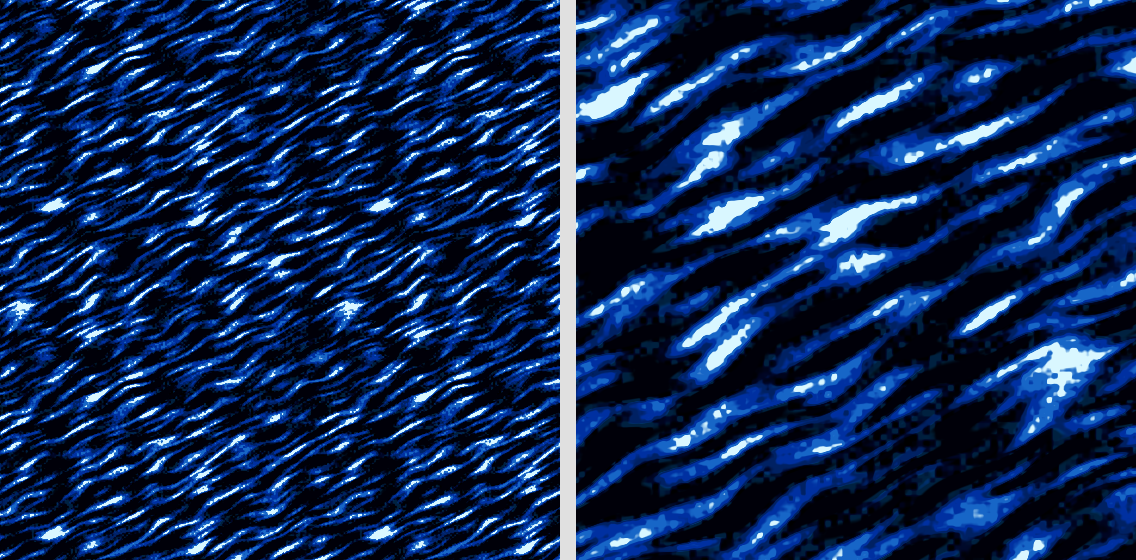
Left: the whole. Right: its middle third, enlarged.
A Shadertoy shader for this texture:

```glsl
// Dark rippled water: slanted wavy blue streaks with white glints, in a repeating tile.

const float REPEATS = 1.707;                // tiles across and down
const vec2  STREAK_CELLS = vec2(9.0, 38.0); // along and across, per tile
const float STREAK_LEAN = 19.0;             // cells climbed per tile: slope one half
const vec2  DETAIL_CELLS = vec2(16.0, 66.0);
const float DETAIL_LEAN = 32.0;
const float DETAIL_AMOUNT = 0.45;
const vec2  WARP_CELLS = vec2(9.0, 10.0);
const float WARP_AMOUNT = 0.024;
const vec2  PATCH_CELLS = vec2(6.0, 8.0);
const vec2  PATCH_RANGE = vec2(0.85, 1.25); // streak strength, calm to rough
const vec2  GRAIN_CELLS = vec2(160.0);
const float GRAIN_AMOUNT = 0.24;

const vec3 BLACK = vec3(0.00, 0.00, 0.035);
const vec3 NAVY  = vec3(0.00, 0.02, 0.15);
const vec3 DEEP  = vec3(0.00, 0.13, 0.39);
const vec3 BLUE  = vec3(0.00, 0.19, 0.63);
const vec3 LIGHT = vec3(0.09, 0.40, 0.78);
const vec3 GLINT = vec3(0.85, 0.97, 1.00);
const vec3 SPECK = vec3(0.00, 0.11, 0.10);

// Integer hash of a cell, from 0 to 1
float hash(vec2 cell, float seed) {
    uint h = uint(cell.x) * 1973u + uint(cell.y) * 9277u + uint(seed) * 26699u + 17u;
    h = (h ^ (h >> 16)) * 73244475u;
    h = (h ^ (h >> 16)) * 73244475u;
    h ^= h >> 16;
    return float(h & 65535u) / 65535.0;
}

// Wraps a cell of the leaning lattice back into one tile
vec2 wrapCell(vec2 cell, vec2 cells, float lean) {
    float turns = floor((cell.x + 0.5) / cells.x);
    cell += turns * vec2(-cells.x, lean);
    cell.y -= cells.y * floor((cell.y + 0.5) / cells.y);
    return cell;
}

// Slope of a random direction at one lattice corner
float corner(vec2 cell, vec2 offset, vec2 cells, float lean, float seed) {
    float angle = 6.28318 * hash(wrapCell(cell, cells, lean), seed);
    return dot(vec2(cos(angle), sin(angle)), offset);
}

// Tileable gradient noise, about -0.7 to 0.7, drawn out along a slope
float gradientNoise(vec2 p, vec2 cells, float lean, float seed) {
    vec2 q = p * cells - vec2(0.0, lean * p.x);
    vec2 i = floor(q), f = q - i;
    vec2 w = f * f * f * (f * (f * 6.0 - 15.0) + 10.0);
    vec2 e = vec2(1.0, 0.0);
    float low = mix(corner(i, f, cells, lean, seed),
                    corner(i + e.xy, f - e.xy, cells, lean, seed), w.x);
    float high = mix(corner(i + e.yx, f - e.yx, cells, lean, seed),
                     corner(i + e.xx, f - e.xx, cells, lean, seed), w.x);
    return mix(low, high, w.y);
}

// Tileable value noise, 0 to 1
float valueNoise(vec2 p, vec2 cells, float seed) {
    vec2 q = p * cells;
    vec2 i = floor(q), f = smoothstep(0.15, 0.85, q - i);
    vec2 e = vec2(1.0, 0.0);
    float low = mix(hash(wrapCell(i, cells, 0.0), seed),
                    hash(wrapCell(i + e.xy, cells, 0.0), seed), f.x);
    float high = mix(hash(wrapCell(i + e.yx, cells, 0.0), seed),
                     hash(wrapCell(i + e.xx, cells, 0.0), seed), f.x);
    return mix(low, high, f.y);
}

void mainImage(out vec4 fragColor, in vec2 fragCoord) {
    vec2 p = fragCoord / iResolution.y * REPEATS;
    float grain = valueNoise(p, GRAIN_CELLS, 5.0);

    // Wavy streaks, calmer in some patches
    vec2 bent = p + vec2(0.0, WARP_AMOUNT * gradientNoise(p, WARP_CELLS, 0.0, 1.0));
    float swell = gradientNoise(bent, STREAK_CELLS, STREAK_LEAN, 2.0)
                + DETAIL_AMOUNT * gradientNoise(bent, DETAIL_CELLS, DETAIL_LEAN, 3.0);
    swell *= mix(PATCH_RANGE.x, PATCH_RANGE.y, valueNoise(p, PATCH_CELLS, 4.0));

    // Grain roughens the crests
    float crest = smoothstep(0.05, 0.3, swell);
    float level = swell + GRAIN_AMOUNT * (grain - 0.5) * mix(0.35, 1.0, crest);

    // Colour from trough to glint
    vec3 color = mix(BLACK, NAVY, smoothstep(-0.17, -0.05, level));
    color = mix(color, DEEP, smoothstep(0.02, 0.07, level));
    color = mix(color, BLUE, smoothstep(0.10, 0.16, level));
    color = mix(color, LIGHT, smoothstep(0.22, 0.30, level));
    color = mix(color, GLINT, smoothstep(0.40, 0.47, level));

    // Greenish specks and dark pits on the flat water
    float flatWater = smoothstep(-0.20, -0.10, swell) * (1.0 - smoothstep(0.0, 0.06, swell));
    vec3 speckled = color * smoothstep(0.1, 0.6, grain) + SPECK * smoothstep(0.5, 0.8, grain);
    color = mix(color, speckled, flatWater);

    fragColor = vec4(color, 1.0);
}
```
